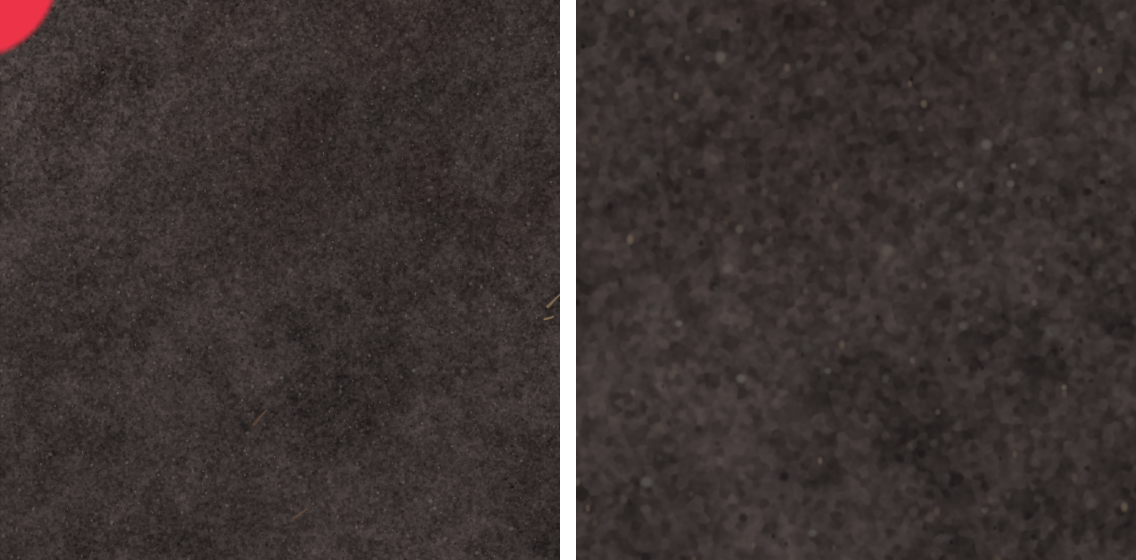
Left, the full canvas; right, a detail of the centre.
A Shadertoy shader for this texture:

```glsl
// Dark brown-grey soil with fine grit, soft mottling and a red disc in one corner.
// Blended cellular noise at several scales gives the tone; scattered cells give
// pale pebbles and dark pits, and a few short segments give dry fibres.

vec3 hash3(vec2 cell) {
    vec3 p = fract(cell.xyx * vec3(0.1031, 0.1030, 0.0973));
    p += dot(p, p.yxz + 33.33);
    return fract((p.xxy + p.yzz) * p.zyx);
}

// Cellular noise: random cell tones blended by distance, centred on zero.
float cellTone(vec2 p) {
    vec2 base = floor(p);
    float sum = 0.0, total = 0.0;
    for (int y = -1; y <= 1; y++)
    for (int x = -1; x <= 1; x++) {
        vec2 cell = base + vec2(x, y);
        vec3 h = hash3(cell);
        vec2 d = cell + h.xy - p;
        float weight = exp(-6.0 * dot(d, d));
        sum += weight * h.z;
        total += weight;
    }
    return sum / total - 0.5;
}

// Soft oval grains: x is the coverage, y is a random hue for the grain.
vec2 scatter(vec2 p, float chance) {
    vec2 base = floor(p);
    vec2 grain = vec2(0.0, 0.5);
    for (int y = -1; y <= 1; y++)
    for (int x = -1; x <= 1; x++) {
        vec2 cell = base + vec2(x, y);
        vec3 h = hash3(cell + 71.0);
        vec3 look = hash3(cell + 213.0);
        vec2 d = cell + h.xy - p;
        d.x *= mix(0.8, 1.5, look.x);
        float radius = mix(0.17, 0.36, look.y * look.y);
        float cover = 1.0 - smoothstep(radius * 0.3, radius * 1.2, length(d));
        cover *= step(h.z, chance) * mix(0.3, 1.0, look.z * look.z);
        if (cover > grain.x) grain = vec2(cover, look.x);
    }
    return grain;
}

float segmentDistance(vec2 p, vec2 a, vec2 b) {
    vec2 ab = b - a;
    return length(p - a - ab * clamp(dot(p - a, ab) / dot(ab, ab), 0.0, 1.0));
}

void mainImage(out vec4 fragColor, in vec2 fragCoord) {
    vec2 uv = fragCoord / iResolution.xy;

    // Broad mottling, warped by sines and stretched along the rising diagonal
    vec2 warped = uv + 0.02 * sin(uv.yx * 17.0 + 2.0 * sin(uv * 9.0));
    vec2 slanted = vec2(dot(warped, vec2(0.6, 0.8)), 1.6 * dot(warped, vec2(-0.8, 0.6)));
    float broad = cellTone(slanted * 4.5 + 3.7);
    float cloud = cellTone(slanted * 11.0 + 17.0);
    float clump = cellTone(warped * 32.0 + 5.0);

    // Damp brown hollows, mostly in the upper half
    float hollow = smoothstep(0.0, 0.4, cellTone(slanted * 5.5 + 41.0) + 0.35 * cloud + 0.2 * clump);
    hollow *= smoothstep(0.42, 0.68, uv.y);

    // Fine grit, a little crisper toward the upper left
    float grit = 0.085 * cellTone(uv * 205.0) + 0.055 * cellTone(uv * 108.0 + 9.0)
               + 0.03 * cellTone(uv * 330.0 + 27.0);
    grit *= 1.0 + 0.3 * smoothstep(0.7, 0.0, distance(uv, vec2(0.0, 1.0)));

    float tone = 0.226 + grit + 0.036 * broad + 0.042 * cloud + 0.04 * clump;
    tone += 0.018 * smoothstep(0.75, 0.0, distance(uv, vec2(0.1, 1.0)));
    tone -= 0.034 * hollow;
    vec3 color = tone * vec3(1.0, 0.91, 0.88) - vec3(0.0, 0.008, 0.008);
    color += hollow * vec3(0.004, -0.002, -0.004);

    // Dark pits and pale pebbles of grey to tan
    color *= 1.0 - 0.35 * scatter(uv * 95.0 + 50.0, 0.16).x;
    vec2 pebble = scatter(uv * 78.0, 0.2);
    vec3 pebbleColor = mix(vec3(0.40, 0.40, 0.38), vec3(0.47, 0.39, 0.32), pebble.y);
    color = mix(color, pebbleColor, 0.65 * pebble.x);

    // Dry fibres: start point, length and heading
    vec4 fibres[4] = vec4[4](
        vec4(0.977, 0.452, 0.032, 0.75), vec4(0.974, 0.429, 0.015, 0.45),
        vec4(0.452, 0.241, 0.032, 0.85), vec4(0.525, 0.075, 0.026, 0.6));
    for (int i = 0; i < 4; i++) {
        vec4 f = fibres[i];
        vec2 tip = f.xy + f.z * vec2(cos(f.w), sin(f.w));
        vec2 bent = uv + 0.0015 * sin(uv.yx * 180.0);
        float strand = 1.0 - smoothstep(0.0008, 0.0034, segmentDistance(bent, f.xy, tip));
        vec3 straw = i < 2 ? vec3(0.58, 0.47, 0.36) : vec3(0.39, 0.29, 0.23);
        color = mix(color, straw, 0.75 * strand);
    }

    // Red disc with a soft rim
    float disc = distance(uv, vec2(-0.053, 1.053)) - 0.157;
    color = mix(color, vec3(0.93, 0.20, 0.28), 1.0 - smoothstep(-0.009, 0.009, disc));

    fragColor = vec4(clamp(color, 0.0, 1.0), 1.0);
}
```
